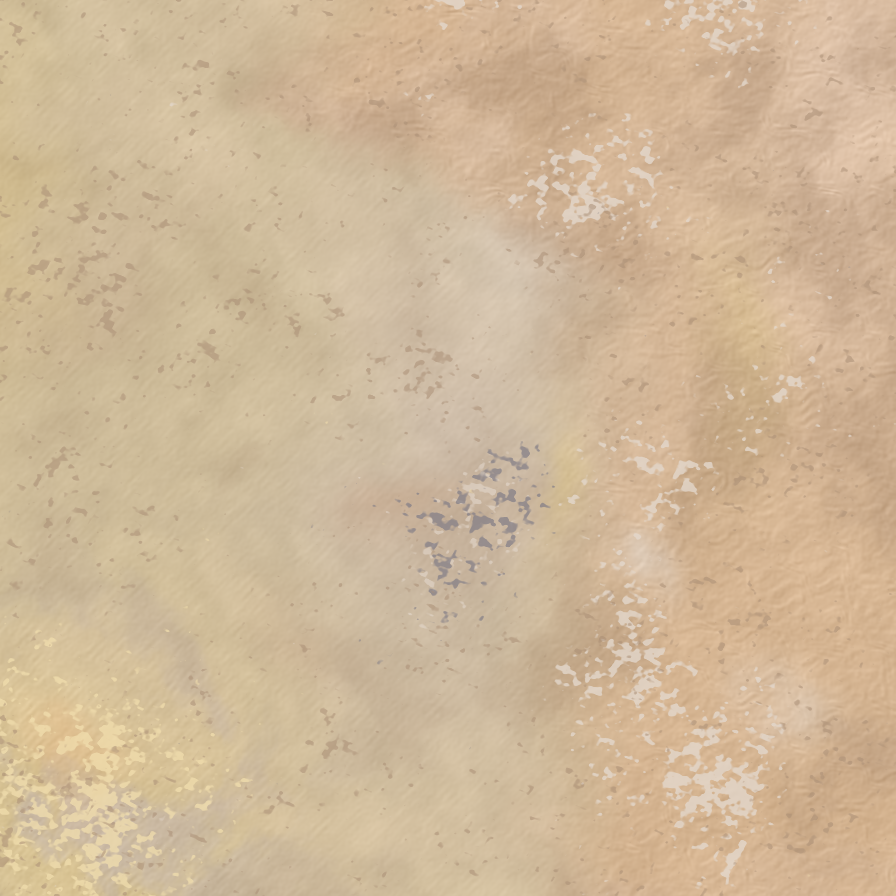
Write a three.js fragment shader that draws this texture.

```glsl
// Weathered plaster: cool sand on the left drifts into warm tan on the right.
// Warped noise lays the washes, clustered noise the flakes of cream, lilac
// and slate, and an embossed fine noise gives the brushed, leathery surface.

#define SAND    vec3(0.805, 0.735, 0.600)
#define TAN     vec3(0.825, 0.695, 0.555)
#define BLUSH   vec3(0.865, 0.760, 0.670)
#define UMBER   vec3(0.740, 0.620, 0.510)
#define STRAW   vec3(0.840, 0.750, 0.530)
#define LILAC   vec3(0.795, 0.735, 0.690)
#define CREAM   vec3(0.945, 0.870, 0.680)
#define CHALK   vec3(0.890, 0.845, 0.800)
#define SLATE   vec3(0.520, 0.500, 0.530)
#define GRAIN   150.0
#define RELIEF  0.085
#define FLAKE   105.0

varying vec2 vUv;

float hash(vec2 p) {
  vec3 q = fract(vec3(p.xyx) * 0.1031);
  q += dot(q, q.yzx + 33.33);
  return fract((q.x + q.y) * q.z);
}

float noise(vec2 p) {
  vec2 i = floor(p), f = fract(p);
  f = f * f * (3.0 - 2.0 * f);
  return mix(mix(hash(i), hash(i + vec2(1.0, 0.0)), f.x),
             mix(hash(i + vec2(0.0, 1.0)), hash(i + 1.0), f.x), f.y);
}

float fbm(vec2 p) {
  float sum = 0.0, amp = 0.5;
  for (int i = 0; i < 5; i++) {
    sum += amp * noise(p);
    p = mat2(1.6, 1.2, -1.2, 1.6) * p + 17.3;
    amp *= 0.5;
  }
  return sum / 0.97;
}

// Soft round stain, 1 at its centre.
float stain(vec2 p, vec2 centre, vec2 size) {
  vec2 d = (p - centre) / size;
  return exp(-dot(d, d));
}

// Small ragged flakes, denser where cover is high.
float flakes(vec2 p, float cover, float seed) {
  vec2 q = mat2(0.9, 0.45, -0.55, 1.1) * p * FLAKE + seed;
  float n = 0.65 * noise(q) + 0.35 * noise(q * 2.1 + 5.0);
  n += 0.5 * (fbm(p * 17.0 + seed) - 0.5);
  return smoothstep(0.0, 0.14, n - 1.0 + 0.5 * cover);
}

// Surface height: diagonal brush hairs on the left, leathery pores on the right.
float height(vec2 p, float warm) {
  vec2 along = mat2(0.707, 0.707, -0.707, 0.707) * p;
  float hairs = noise(along * vec2(1.6, 0.4) * GRAIN);
  float pores = noise(p * vec2(0.75, 1.1) * GRAIN + 3.0 * noise(p * 45.0));
  float dust = noise(p * GRAIN * 1.7 + 9.0);
  return mix(hairs * 0.45, pores * 0.85, warm) + 0.35 * dust;
}

void main() {
  vec2 p = vUv;
  vec2 warp = vec2(fbm(p * 5.0), fbm(p * 5.0 + 31.0)) - 0.5;
  vec2 w = p + 0.16 * warp + 0.03 * (vec2(fbm(p * 28.0), fbm(p * 28.0 + 7.0)) - 0.5);
  float cloud = fbm(w * 4.0 + 3.0);
  float mottle = fbm(w * 11.0 + 40.0);

  // Broad washes: the warm side reaches further left near the top.
  float border = 0.64 - 0.30 * smoothstep(0.68, 0.88, w.y);
  float warm = smoothstep(-0.08, 0.10, w.x - border + 0.12 * (cloud - 0.5));
  vec3 col = mix(SAND, TAN, warm);
  col = mix(col, BLUSH, 0.75 * stain(w, vec2(0.95, 0.85), vec2(0.22, 0.32)));
  col = mix(col, BLUSH, 0.55 * smoothstep(0.48, 0.72, cloud) * (0.4 + 0.6 * warm));
  col = mix(col, LILAC, 0.60 * stain(w, vec2(0.52, 0.50), vec2(0.17, 0.28)));
  col = mix(col, UMBER, 0.45 * smoothstep(0.50, 0.25, mottle) * (0.25 + 0.6 * warm));

  // Local stains: shadow and straw by the middle, pale dabs, mixed lower corner.
  col = mix(col, UMBER, 0.55 * stain(w, vec2(0.48, 0.44), vec2(0.055, 0.045)));
  col = mix(col, UMBER, 0.35 * stain(w, vec2(0.35, 0.30), vec2(0.07, 0.05)));
  col = mix(col, STRAW, 0.55 * stain(w, vec2(0.64, 0.47), vec2(0.03, 0.09)));
  col = mix(col, STRAW, 0.40 * stain(w, vec2(0.84, 0.62), vec2(0.05, 0.13)));
  col = mix(col, CHALK, 0.60 * stain(w, vec2(0.76, 0.38), vec2(0.04)));
  col = mix(col, CHALK, 0.45 * stain(w, vec2(0.89, 0.21), vec2(0.045)));
  col = mix(col, CHALK, 0.40 * stain(w, vec2(0.59, 0.71), vec2(0.07, 0.05)));
  float corner = stain(w, vec2(0.08, 0.06), vec2(0.24, 0.22));
  col = mix(col, mix(LILAC, STRAW, smoothstep(0.35, 0.62, mottle)), 0.65 * corner);
  col = mix(col, vec3(0.88, 0.72, 0.53), 0.55 * stain(w, vec2(0.10, 0.14), vec2(0.04)));
  col = mix(col, STRAW, 0.50 * stain(w, vec2(0.0, 0.75), vec2(0.06, 0.20)));
  col += 0.09 * (mottle - 0.5) + 0.05 * (fbm(p * 38.0) - 0.5);

  // Embossed relief lit from the upper left.
  vec2 lean = vec2(-0.0017, 0.0019);
  float slope = height(p, warm) - height(p + lean, warm);
  float rough = mix(0.55, 1.0, warm) + 0.5 * corner;
  col += RELIEF * rough * slope * vec3(0.9, 1.0, 1.1);

  // Scattered flakes, each kind gathered in its own region.
  float middle = stain(w, vec2(0.55, 0.42), vec2(0.075, 0.12));
  float chalky = warm * smoothstep(0.44, 0.68, fbm(p * 6.0 + 71.0));
  chalky += 0.6 * stain(w, vec2(0.72, 0.75), vec2(0.10, 0.05));
  chalky += 0.6 * stain(w, vec2(0.90, 0.62), vec2(0.06, 0.14));
  col = mix(col, CHALK, 0.80 * flakes(p, min(chalky, 0.95), 11.0));
  col = mix(col, CREAM, 0.75 * flakes(p, 1.05 * corner, 57.0));
  col = mix(col, CHALK, 0.60 * flakes(p, 0.9 * middle, 83.0));
  col = mix(col, SLATE, 0.75 * flakes(p, 1.02 * middle, 29.0));
  float specks = 0.45 + 0.25 * stain(w, vec2(0.10, 0.72), vec2(0.14, 0.12));
  col = mix(col, UMBER * 0.9, 0.55 * flakes(p, specks, 97.0));

  gl_FragColor = vec4(clamp(col, 0.0, 1.0), 1.0);
}
```
